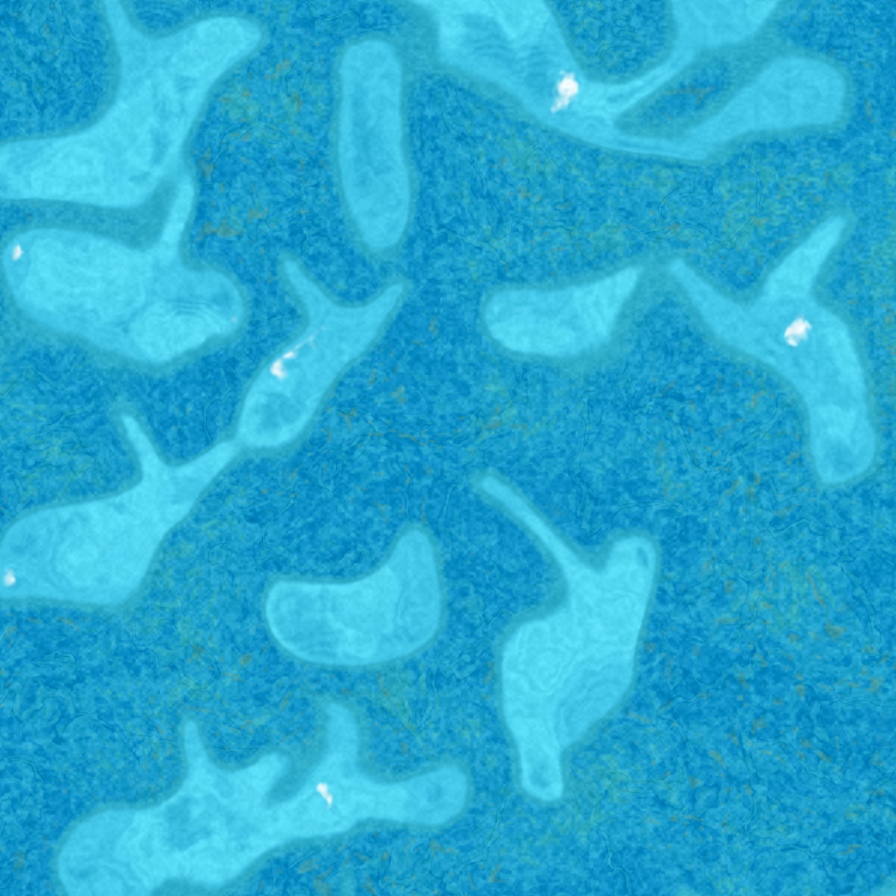
Reproduce this texture procedurally as a WebGL 2 fragment shader.

```glsl
#version 300 es
precision highp float;
// Pale cyan pools with bent, branching lobes on a mottled blue ground.
// Pools are smooth unions of scattered capsules, bent by noise and shaded by
// their distance to the shore; the ground is layered, swirled value noise.

uniform vec2 u_resolution;
out vec4 fragColor;

const float POOL_CELLS = 4.0;
const vec3 DEEP  = vec3(0.05, 0.57, 0.78);
const vec3 WATER = vec3(0.11, 0.63, 0.80);
const vec3 TEAL  = vec3(0.18, 0.67, 0.75);
const vec3 POOL  = vec3(0.26, 0.78, 0.91);
const vec3 LIGHT = vec3(0.33, 0.85, 0.95);
const vec3 OLIVE = vec3(0.36, 0.61, 0.54);

float hash(vec2 p) {
  return fract(sin(dot(p, vec2(127.1, 311.7))) * 43758.5453);
}

vec2 hash2(vec2 p) {
  return vec2(hash(p), hash(p + 37.7));
}

float noise(vec2 p) {
  vec2 cell = floor(p), f = fract(p);
  f = f * f * (3.0 - 2.0 * f);
  float low = mix(hash(cell), hash(cell + vec2(1, 0)), f.x);
  float high = mix(hash(cell + vec2(0, 1)), hash(cell + vec2(1, 1)), f.x);
  return mix(low, high, f.y);
}

float fbm(vec2 p) {
  float sum = 0.0, weight = 0.5;
  for (int i = 0; i < 5; i++) {
    sum += weight * noise(p);
    p = mat2(1.6, 1.2, -1.2, 1.6) * p + 7.3;
    weight *= 0.5;
  }
  return sum / 0.97;
}

vec2 swirl(vec2 p, float frequency, float amount) {
  vec2 q = p * frequency;
  return p + amount * (vec2(fbm(q + 3.1), fbm(q + 41.7)) - 0.5);
}

// Swirl without fine octaves, for smooth outlines.
vec2 bend(vec2 p, float frequency, float amount) {
  vec2 q = p * frequency;
  return p + amount * (vec2(noise(q + 3.1), noise(q + 41.7)) - 0.5);
}

float smoothMin(float a, float b, float k) {
  float h = max(k - abs(a - b), 0.0) / k;
  return min(a, b) - 0.25 * h * h * k;
}

// Capsule whose radius changes from one end to the other.
float taperedCapsule(vec2 p, vec2 axis, float startRadius, float endRadius) {
  float t = clamp(0.5 + 0.5 * dot(p, axis) / dot(axis, axis), 0.0, 1.0);
  return length(p - axis * (2.0 * t - 1.0)) - mix(startRadius, endRadius, t);
}

// Signed distance to the pools in canvas units, negative inside.
float poolDistance(vec2 uv) {
  vec2 p = uv * POOL_CELLS + 5.0;
  float d = 1.0;
  for (int y = -1; y <= 1; y++) {
    for (int x = -1; x <= 1; x++) {
      vec2 cell = floor(p) + vec2(x, y);
      if (hash(cell + 9.2) > 0.76) continue;
      vec2 local = p - cell - 0.2 - 0.6 * hash2(cell);
      float angle = 0.6 + 3.0 * (hash(cell + 5.4) - 0.5);
      vec2 along = vec2(cos(angle), sin(angle));
      float halfLength = mix(0.15, 0.55, hash(cell + 2.6));
      float startRadius = mix(0.07, 0.28, hash(cell + 8.3));
      float endRadius = mix(0.06, 0.20, hash(cell + 6.1));
      float lobe = taperedCapsule(local, halfLength * along, startRadius, endRadius);
      // A side arm leaves the middle of the longer lobes.
      vec2 arm = 0.55 * halfLength * vec2(-along.y, along.x) + 0.1 * along;
      float branch = taperedCapsule(local - arm, arm, 0.11, 0.06);
      if (halfLength > 0.33) lobe = smoothMin(lobe, branch, 0.18);
      d = smoothMin(d, lobe, 0.24);
    }
  }
  return d / POOL_CELLS;
}

vec3 groundColor(vec2 uv) {
  vec2 q = swirl(uv, 9.0, 0.09);
  float grain = 0.5 * noise(q * 75.0) + 0.5 * noise(q * 190.0 + 11.0);
  float tone = 0.5 * fbm(q * 9.0) + 0.5 * grain;
  vec3 color = mix(DEEP, WATER, smoothstep(0.41, 0.48, tone));
  color = mix(color, TEAL, smoothstep(0.58, 0.67, tone));
  // Thin curling veins and small olive flecks.
  float ridge = abs(fbm(q * 10.0 + 20.0) - 0.5);
  float vein = 1.0 - smoothstep(0.0, 0.018, ridge);
  color = mix(color, TEAL, 0.6 * vein * noise(q * 30.0));
  color -= 0.05 * smoothstep(0.015, 0.025, ridge) * (1.0 - smoothstep(0.025, 0.04, ridge));
  float fleck = smoothstep(0.72, 0.92, noise(q * 120.0 + 50.0));
  return mix(color, OLIVE, 0.55 * fleck * smoothstep(0.42, 0.58, fbm(q * 8.0 + 70.0)));
}

vec3 poolColor(vec2 uv, float depth) {
  vec2 q = swirl(uv, 9.0, 0.05);
  float flow = fbm(q * 10.0 + 30.0);
  float light = smoothstep(0.006, 0.018, depth + 0.03 * (flow - 0.5));
  vec3 color = mix(POOL, LIGHT, light * smoothstep(0.40, 0.58, flow));
  // Soft blue hollows, faint flow lines, then rare white glints.
  float hollow = smoothstep(0.58, 0.72, fbm(q * 15.0 + 80.0));
  color = mix(color, WATER, 0.5 * hollow * smoothstep(0.010, 0.025, depth));
  color += 0.02 * sin(flow * 60.0 + depth * 90.0) * light;
  float glint = smoothstep(0.74, 0.80, fbm(q * 11.0 + 130.0));
  return mix(color, vec3(0.92, 0.97, 0.98), glint * light);
}

void main() {
  vec2 uv = gl_FragCoord.xy / min(u_resolution.x, u_resolution.y);
  float d = poolDistance(swirl(bend(uv, 6.0, 0.13), 11.0, 0.03));
  vec3 color = groundColor(uv);
  // Dim surround, teal shore, then the pool itself.
  color = mix(color, DEEP, 0.3 * (1.0 - smoothstep(0.008, 0.035, d)));
  color = mix(color, mix(TEAL, POOL, 0.25), 0.8 * (1.0 - smoothstep(0.0, 0.010, d)));
  color = mix(color, poolColor(uv, -d), 1.0 - smoothstep(-0.010, -0.002, d));
  float speckle = noise(uv * 300.0) + noise(uv * 150.0 + 9.0) - 1.0;
  vec3 tint = vec3(1.0, 0.85, 0.7);
  color += tint * speckle * mix(0.045, 0.10, smoothstep(-0.004, 0.006, d));
  fragColor = vec4(clamp(color, 0.0, 1.0), 1.0);
}
```
